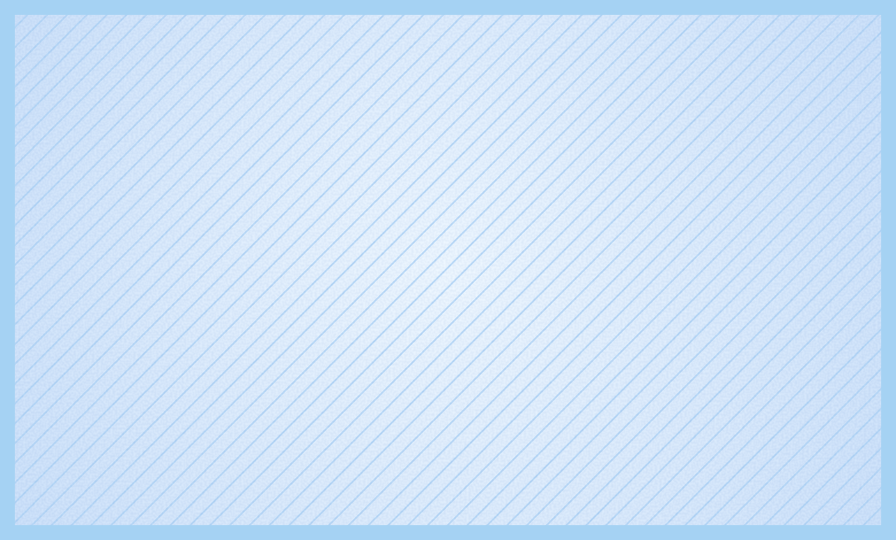
A Shadertoy shader for this pattern:

```glsl
// Pale blue paper panel in a flat sky-blue frame: a soft radial glow,
// thin evenly spaced 45 degree stripes and a fine gradient-noise grain.
// All lengths are fractions of the canvas width.

const float FRAME_WIDTH   = 0.0166;
const float STRIPE_COUNT  = 45.255;  // repeats along the canvas width
const float STRIPE_PHASE  = -0.14;   // shift, in repeats, from the top left
const float STRIPE_WIDTH  = 0.0019;
const float STRIPE_ALPHA  = 0.8;
const float GLOW_RADIUS   = 0.58;
const float GRAIN_SCALE   = 390.0;   // noise cells along the canvas width
const float GRAIN_AMOUNT  = 0.045;

const vec3 FRAME_COLOR  = vec3(0.647, 0.824, 0.953);
const vec3 GLOW_COLOR   = vec3(0.910, 0.950, 0.990);
const vec3 EDGE_COLOR   = vec3(0.780, 0.865, 0.970);
const vec3 STRIPE_COLOR = vec3(0.670, 0.815, 0.955);
const vec3 GRAIN_TINT   = vec3(1.0, 0.8, 0.4);

// Unit gradient for a lattice point, from an integer hash.
vec2 latticeGradient(vec2 cell) {
    uvec2 q = uvec2(ivec2(cell) + 4096);
    uint h = q.x * 1597334677u ^ q.y * 3812015801u;
    h = (h ^ (h >> 15)) * 2246822519u;
    h ^= h >> 13;
    float angle = 6.2831853 * float(h & 65535u) / 65536.0;
    return vec2(cos(angle), sin(angle));
}

float gradientNoise(vec2 p) {
    vec2 cell = floor(p);
    vec2 f = p - cell;
    vec2 u = f * f * f * (f * (f * 6.0 - 15.0) + 10.0);
    float a = dot(latticeGradient(cell), f);
    float b = dot(latticeGradient(cell + vec2(1, 0)), f - vec2(1, 0));
    float c = dot(latticeGradient(cell + vec2(0, 1)), f - vec2(0, 1));
    float d = dot(latticeGradient(cell + vec2(1, 1)), f - vec2(1, 1));
    return mix(mix(a, b, u.x), mix(c, d, u.x), u.y);
}

// Signed distance to an axis-aligned box centred on the origin.
float boxDistance(vec2 p, vec2 halfSize) {
    vec2 d = abs(p) - halfSize;
    return length(max(d, 0.0)) + min(max(d.x, d.y), 0.0);
}

// Antialiased coverage of the diagonal stripes; p starts at the top left.
float stripeCoverage(vec2 p, float pixel) {
    float along = (p.x + p.y) * STRIPE_COUNT + STRIPE_PHASE;
    float dist = abs(fract(along + 0.5) - 0.5) / (STRIPE_COUNT * sqrt(2.0));
    return clamp((0.5 * STRIPE_WIDTH - dist) / pixel + 0.5, 0.0, 1.0);
}

void mainImage(out vec4 fragColor, in vec2 fragCoord) {
    float pixel = 1.0 / iResolution.x;
    vec2 uv = fragCoord * pixel;
    vec2 size = iResolution.xy * pixel;
    vec2 centred = uv - 0.5 * size;

    // Paper glow
    float falloff = clamp(length(centred) / GLOW_RADIUS, 0.0, 1.0);
    vec3 color = mix(GLOW_COLOR, EDGE_COLOR, falloff);

    // Diagonal stripes
    float stripe = stripeCoverage(vec2(uv.x, size.y - uv.y), pixel);
    color = mix(color, STRIPE_COLOR, STRIPE_ALPHA * stripe);

    // Fine grain
    color += GRAIN_AMOUNT * GRAIN_TINT * gradientNoise(uv * GRAIN_SCALE);

    // Frame
    float outside = boxDistance(centred, 0.5 * size - FRAME_WIDTH);
    color = mix(color, FRAME_COLOR, clamp(outside / pixel + 0.5, 0.0, 1.0));

    fragColor = vec4(clamp(color, 0.0, 1.0), 1.0);
}
```
